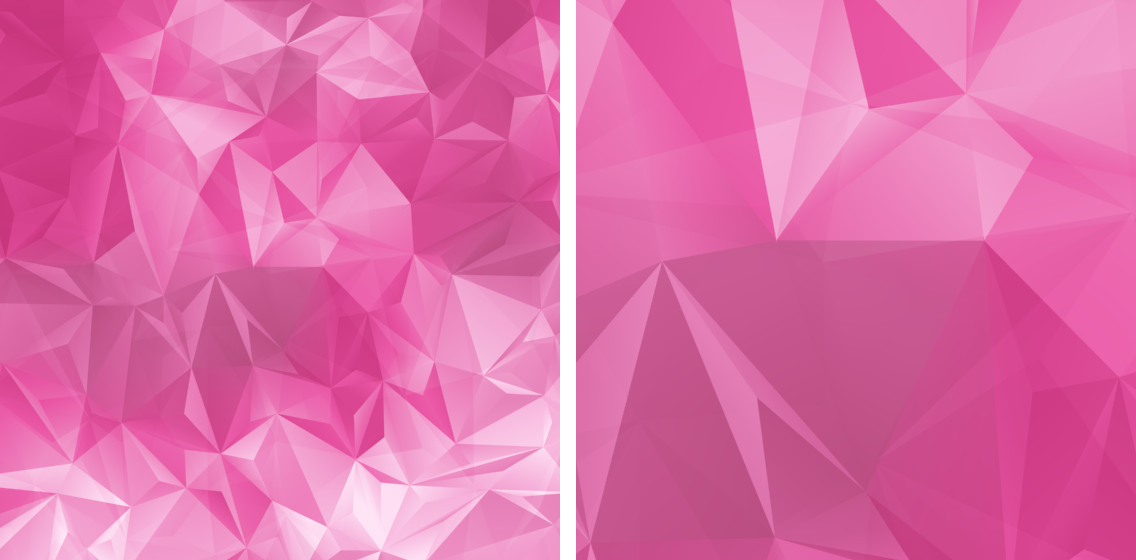
Left, the full canvas; right, a detail of the centre.
A WebGL 1 fragment shader for this background:

```glsl
precision highp float;

// Faceted pink backdrop: a jittered grid is cut into triangles, some of which
// are fanned around an inner point. Each facet takes a tone from broad noise
// plus its own linear gradient; a faint second mesh adds translucent creases.

uniform vec2 u_resolution;

const float MESH_DENSITY = 8.4;     // grid cells per canvas height
const float VEIL_DENSITY = 6.3;     // density of the faint second mesh
const float VEIL_OPACITY = 0.17;
const float JITTER = 0.84;          // below 1 keeps every quad simple
const float FAN_SHARE = 0.55;       // share of triangles split in three
const float EDGE_PIXELS = 1.3;
const float PATCH_SCALE = 3.6;      // frequency of light and dark regions
const float PATCH_CONTRAST = 4.4;
const float FACET_CONTRAST = 1.8;
const float CORNER_CONTRAST = 1.5;
const vec2 TONE_SLOPE = vec2(0.7, -1.6);
const vec3 HEAT_SHIFT = vec3(0.035, -0.040, 0.0);
const mat2 TURN = mat2(0.88, 0.475, -0.475, 0.88);

const vec3 DEEP = vec3(0.75, 0.25, 0.49);
const vec3 BERRY = vec3(0.82, 0.31, 0.57);
const vec3 ROSE = vec3(0.89, 0.38, 0.65);
const vec3 PINK = vec3(0.91, 0.47, 0.71);
const vec3 BLUSH = vec3(0.94, 0.58, 0.78);
const vec3 PALE = vec3(0.97, 0.72, 0.87);
const vec3 GLINT = vec3(0.995, 0.90, 0.965);

float hash(vec2 p) {
  vec3 q = fract(p.xyx * 0.1031);
  q += dot(q, q.yzx + 33.33);
  return fract((q.x + q.y) * q.z);
}

float noise(vec2 p) {
  vec2 i = floor(p), f = fract(p);
  f *= f * (3.0 - 2.0 * f);
  return mix(mix(hash(i), hash(i + vec2(1.0, 0.0)), f.x),
             mix(hash(i + vec2(0.0, 1.0)), hash(i + 1.0), f.x), f.y);
}

float cross2(vec2 a, vec2 b) { return a.x * b.y - a.y * b.x; }

// Tone is roughly normal: 0 is the median, 1 one deviation lighter.
vec3 toneColor(float tone, float heat) {
  vec3 c = mix(DEEP, BERRY, smoothstep(-2.4, -1.0, tone));
  c = mix(c, ROSE, clamp((tone + 1.0) / 0.77, 0.0, 1.0));
  c = mix(c, PINK, clamp((tone + 0.23) / 0.56, 0.0, 1.0));
  c = mix(c, BLUSH, clamp((tone - 0.33) / 0.59, 0.0, 1.0));
  c = mix(c, PALE, clamp((tone - 0.92) / 0.73, 0.0, 1.0));
  c = mix(c, GLINT, clamp((tone - 1.65) / 0.80, 0.0, 1.0));
  return c + HEAT_SHIFT * heat * (1.0 - smoothstep(-0.6, 1.2, tone));
}

vec3 facetColor(vec2 place, vec3 bary, vec2 seed) {
  float region = 0.65 * noise(place * PATCH_SCALE + 11.7)
               + 0.35 * noise(place * PATCH_SCALE * 2.1 + 47.3);
  vec3 corners = vec3(hash(seed + 3.7), hash(seed + 8.3), hash(seed + 14.9));
  float tone = dot(place - 0.5, TONE_SLOPE)
             + PATCH_CONTRAST * (region - 0.5)
             + FACET_CONTRAST * (hash(seed + 21.1) - 0.5)
             + CORNER_CONTRAST * (dot(bary, corners) - 0.5);
  float heat = 2.0 * smoothstep(0.3, 0.7, noise(place * 4.3 + 83.1)) - 1.0;
  return toneColor(tone, heat);
}

// Adds one counterclockwise triangle, weighted by its edge coverage.
void addFacet(vec2 p, vec2 a, vec2 b, vec2 c, vec2 seed,
              float density, inout vec4 sum) {
  vec3 area = vec3(cross2(c - b, p - b), cross2(a - c, p - c),
                   cross2(b - a, p - a));
  vec3 dist = area / vec3(length(c - b), length(a - c), length(b - a));
  float edge = EDGE_PIXELS * density / u_resolution.y;
  float inside = min(dist.x, min(dist.y, dist.z));
  float cover = clamp(inside / edge + 0.5, 0.0, 1.0);
  if (cover <= 0.0) return;
  vec3 bary = clamp(area / max(cross2(b - a, c - a), 0.0001), 0.0, 1.0);
  vec2 place = mix((a + b + c) / 3.0, p, 0.4) * TURN / density;
  sum += cover * vec4(facetColor(place, bary, seed), 1.0);
}

// Draws a triangle whole, or as a fan of three around an inner point.
void addTriangle(vec2 p, vec2 a, vec2 b, vec2 c, vec2 seed,
                 float density, inout vec4 sum) {
  if (hash(seed + 5.1) > FAN_SHARE) {
    addFacet(p, a, b, c, seed, density, sum);
    return;
  }
  vec3 w = 0.25 + vec3(hash(seed + 1.9), hash(seed + 6.4), hash(seed + 9.2));
  vec2 m = (a * w.x + b * w.y + c * w.z) / (w.x + w.y + w.z);
  addFacet(p, a, b, m, seed + vec2(31.0, 7.0), density, sum);
  addFacet(p, b, c, m, seed + vec2(73.0, 19.0), density, sum);
  addFacet(p, c, a, m, seed + vec2(127.0, 41.0), density, sum);
}

vec2 vertex(vec2 id, float salt) {
  vec2 r = vec2(hash(id + salt), hash(id + salt + vec2(57.0, 113.0)));
  return id + JITTER * (r - 0.5);
}

vec3 mesh(vec2 uv, float density, float salt) {
  vec2 p = TURN * uv * density;
  vec4 sum = vec4(0.0);
  for (int y = -1; y <= 1; y++) {
    for (int x = -1; x <= 1; x++) {
      vec2 id = floor(p) + vec2(float(x), float(y));
      vec2 a = vertex(id, salt), b = vertex(id + vec2(1.0, 0.0), salt);
      vec2 c = vertex(id + 1.0, salt), d = vertex(id + vec2(0.0, 1.0), salt);
      // The diagonal with the larger smallest half is always valid.
      float splitAC = min(cross2(b - a, c - a), cross2(c - a, d - a));
      float splitBD = min(cross2(b - a, d - a), cross2(c - b, d - b));
      bool useBD = splitBD > splitAC;
      vec2 seed = id + salt + 200.0;
      addTriangle(p, a, b, useBD ? d : c, seed, density, sum);
      addTriangle(p, useBD ? b : a, c, d, seed + 300.0, density, sum);
    }
  }
  return sum.rgb / max(sum.a, 0.001);
}

void main() {
  vec2 uv = gl_FragCoord.xy / u_resolution.y;
  vec3 color = mix(mesh(uv, MESH_DENSITY, 17.0),
                   mesh(uv, VEIL_DENSITY, 71.0), VEIL_OPACITY);
  gl_FragColor = vec4(color, 1.0);
}
```
